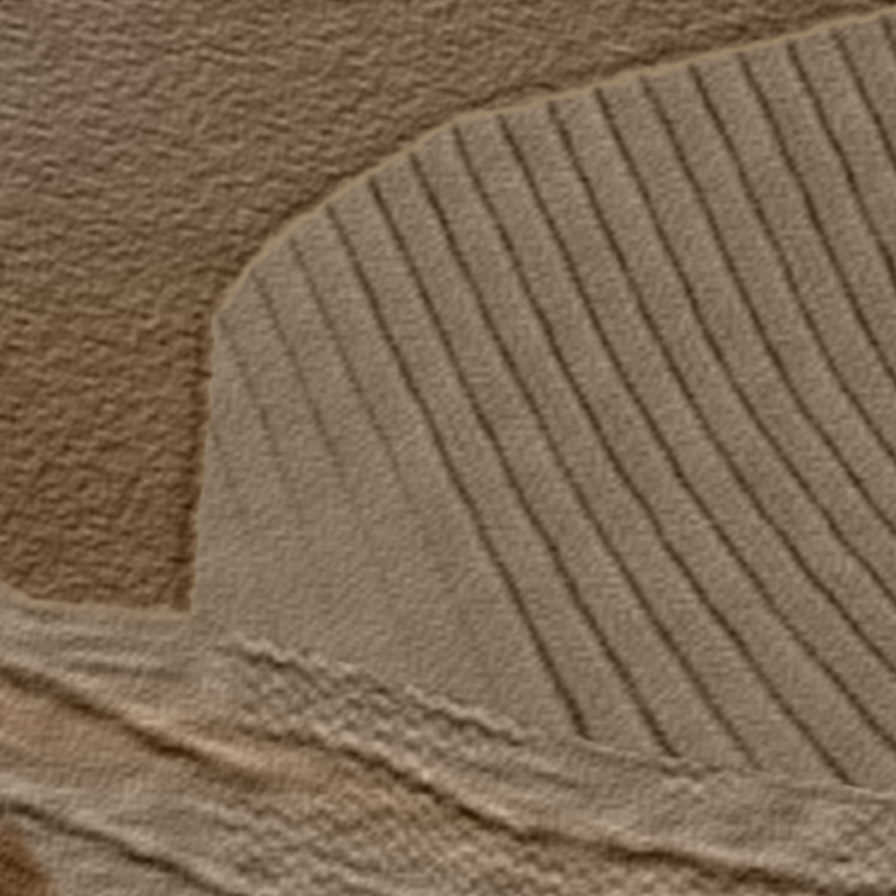
This texture is drawn by a WebGL 1 fragment shader. Its source:

```glsl
precision highp float;
// Ploughed farmland from above: rough brown soil, a pale field of curved furrows
// and a band of wheel ruts. Edges and ruts are sums of short ramps; the ground
// grain is value noise shaded as a small relief.
uniform vec2 u_resolution;

float hash(vec2 p) {
  vec3 q = fract(vec3(p.xyx) * 0.1031);
  q += dot(q, q.yzx + 33.33);
  return fract((q.x + q.y) * q.z);
}

float noise(vec2 p) {
  vec2 i = floor(p), f = fract(p);
  f = f * f * (3.0 - 2.0 * f);
  return mix(mix(hash(i), hash(i + vec2(1.0, 0.0)), f.x),
             mix(hash(i + vec2(0.0, 1.0)), hash(i + vec2(1.0)), f.x), f.y);
}

float fbm(vec2 p) {
  float sum = 0.0, amp = 0.5;
  for (int i = 0; i < 4; i++) {
    sum += amp * noise(p);
    p = p * 2.03 + 17.0;
    amp *= 0.5;
  }
  return sum;
}

// Slope of the noise, as if lit from one side.
float relief(vec2 p, vec2 scale) {
  vec2 q = p * scale;
  return noise(q) - noise(q + vec2(0.5, 0.8));
}

// Rise that happens between a and b.
float ramp(float x, float a, float b, float rise) {
  return rise * clamp((x - a) / (b - a), 0.0, 1.0);
}

float band(float d, float width) {
  return exp(-d * d / (width * width));
}

// Heights below are measured downward from the top.
float ridgeHeight(float x) {
  return 0.36 + ramp(x, 0.235, 0.255, -0.035) + ramp(x, 0.255, 0.30, -0.052)
    + ramp(x, 0.30, 0.378, -0.058) + ramp(x, 0.378, 0.508, -0.081)
    + ramp(x, 0.508, 0.625, -0.027) + ramp(x, 0.625, 0.78, -0.042)
    + ramp(x, 0.78, 1.0, -0.055);
}

float roadHeight(float x) {
  return 0.652 + ramp(x, 0.0, 0.04, 0.018) + ramp(x, 0.04, 0.21, 0.015)
    + ramp(x, 0.21, 0.34, 0.038) + ramp(x, 0.34, 0.52, 0.058)
    + ramp(x, 0.52, 0.677, 0.052) + ramp(x, 0.677, 1.0, 0.052);
}

float upperRut(float x) {
  return 0.749 + ramp(x, 0.0, 0.08, 0.032) + ramp(x, 0.08, 0.235, 0.079)
    + ramp(x, 0.235, 0.3, 0.015);
}

float longRut(float x) {
  return 0.807 + ramp(x, 0.23, 0.35, 0.026) + ramp(x, 0.35, 0.43, 0.026)
    + ramp(x, 0.43, 0.57, 0.072) + ramp(x, 0.57, 0.68, 0.019)
    + ramp(x, 0.68, 0.92, 0.046);
}

float lowerRut(float x) {
  return 0.898 + ramp(x, 0.0, 0.065, 0.02) + ramp(x, 0.065, 0.32, 0.112);
}

// Dark groove (negative) with a lit lip above it.
float rutShade(float d, float width) {
  return 0.45 * band(d + 2.2 * width, width) - band(d, width);
}

// Label shared by all points of one furrow.
float furrowLabel(vec2 p) {
  float t = p.y - 0.342, low = max(t, 0.0);
  return (p.x - 0.46 * t + 0.646 * low * low) / (1.0 + 1.7 * low * low);
}

vec3 soilColor(vec2 p, float grain) {
  vec3 c = mix(vec3(0.45, 0.37, 0.285), vec3(0.425, 0.325, 0.22), smoothstep(0.1, 0.6, p.y));
  c = mix(c, vec3(0.47, 0.39, 0.33), 0.6 * (1.0 - smoothstep(0.0, 0.3, length(p - vec2(0.0, 0.08)))));
  float clods = relief(vec2(p.x + 0.5 * p.y, p.y - 0.25 * p.x), vec2(75.0, 125.0));
  return c + 0.15 * clods + 0.09 * grain + 0.07 * (fbm(p * 18.0) - 0.47);
}

vec3 fieldColor(vec2 p, float grain) {
  float u = furrowLabel(p) + 0.005 * (noise(p * 28.0) - 0.5);
  float cell = fract((u - 0.419) / 0.0596 + 0.5) - 0.5;
  float strength = mix(0.45, 1.0, smoothstep(0.34, 0.43, u));
  strength *= 1.0 - 0.75 * smoothstep(0.45, 0.6, p.y) * (1.0 - smoothstep(0.34, 0.41, u));
  strength *= 0.65 + 0.6 * noise(p * 45.0);
  float shade = 0.045 * band(cell + 0.27, 0.13) - 0.19 * band(cell, 0.105);
  shade -= 0.05 * band(abs(cell) - 0.36, 0.07) * noise(p * 32.0);
  vec3 c = mix(vec3(0.53, 0.46, 0.385), vec3(0.515, 0.44, 0.365), p.x);
  return c + shade * strength + 0.085 * grain + 0.08 * (fbm(p * 24.0) - 0.47);
}

vec3 roadColor(vec2 p, float grain) {
  float v = p.y - roadHeight(p.x), x = p.x;
  float wobble = 0.010 * (noise(p * 38.0) - 0.5);
  float streak = relief(vec2(x, v), vec2(22.0, 72.0));
  float tread = sin(x * 190.0 + 5.0 * noise(p * 14.0)) * sin(v * 240.0);
  tread *= smoothstep(0.2, 0.3, x) * smoothstep(0.4, 0.6, noise(p * vec2(9.0, 15.0)));
  float shade = rutShade(p.y - upperRut(x) + wobble, 0.011) * (1.0 - smoothstep(0.25, 0.34, x));
  shade += rutShade(p.y - longRut(x) + wobble, 0.010) * smoothstep(0.2, 0.42, x);
  shade += rutShade(p.y - lowerRut(x) + wobble, 0.010);
  shade += 0.6 * rutShade(v - 0.026 + wobble, 0.008) * smoothstep(0.22, 0.3, x) * (1.0 - smoothstep(0.5, 0.62, x));
  vec3 c = mix(vec3(0.525, 0.45, 0.37), vec3(0.56, 0.455, 0.35), band(v - 0.14, 0.04) * (1.0 - x));
  float corner = 1.0 - smoothstep(0.03, 0.06, x + 0.6 * (0.97 - p.y) + wobble);
  c = mix(c, vec3(0.40, 0.28, 0.17), corner * smoothstep(0.91, 0.94, p.y));
  return c + 0.22 * shade + 0.15 * streak + 0.08 * tread + 0.10 * grain;
}

void main() {
  vec2 p = gl_FragCoord.xy / u_resolution;
  p.y = 1.0 - p.y;
  float grain = relief(p, vec2(150.0, 170.0));
  float rough = 0.006 * (noise(p * 60.0) - 0.5);

  // Signed depth inside the field, measured from ridge and left side.
  float slope = (ridgeHeight(p.x + 0.01) - ridgeHeight(p.x - 0.01)) / 0.02;
  float ridge = (p.y - ridgeHeight(p.x)) / sqrt(1.0 + slope * slope);
  float side = p.x - mix(0.237, 0.215, smoothstep(0.37, 0.68, p.y));
  float inside = min(ridge, side) + rough;
  float road = p.y - roadHeight(p.x) + rough;

  vec3 color = mix(soilColor(p, grain), fieldColor(p, grain), smoothstep(-0.002, 0.003, inside));

  // Shadow outside the field and the pale rim on its edge.
  float rim = mix(1.0, 0.4, smoothstep(0.3, 0.38, p.y));
  color -= 0.09 * band(inside + 0.014, 0.008);
  color = mix(color, vec3(0.64, 0.555, 0.43), 0.75 * rim * band(inside - 0.001, 0.006));

  color = mix(color, roadColor(p, grain), smoothstep(-0.003, 0.005, road));
  float soilSide = 1.0 - smoothstep(0.19, 0.23, p.x);
  color = mix(color, vec3(0.62, 0.53, 0.42), 0.6 * soilSide * band(road - 0.004, 0.008));
  gl_FragColor = vec4(clamp(color, 0.0, 1.0), 1.0);
}
```
